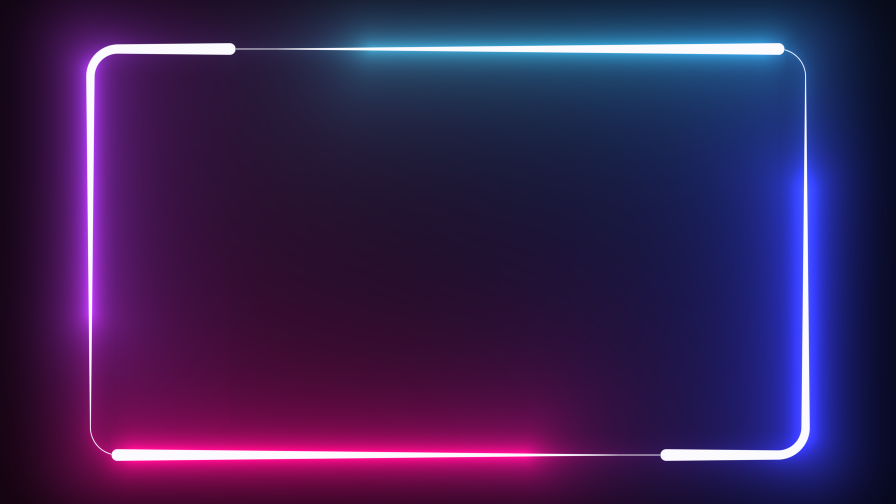
Reproduce this background procedurally as a WebGL 1 fragment shader.

```glsl
precision highp float;

uniform vec2 u_resolution;

const vec2 INNER = vec2(0.6545, 0.3478); // centres of the rounded corners
const float CORNER = 0.055;
const float STROKE = 0.0116;

float segmentDistance(vec2 p, vec2 a, vec2 b) {
  vec2 ab = b - a;
  return length(p - a - ab * clamp(dot(p - a, ab) / dot(ab, ab), 0.0, 1.0));
}

// Wide haze plus a tighter bloom around one side of the frame
float sideGlow(vec2 p, vec2 a, vec2 b) {
  float d = segmentDistance(p, a, b);
  return 0.55 * exp(-6.0 * d) + 0.45 * exp(-22.0 * d);
}

// Half width of a tapering stroke at arc length s
float taper(float s, float start, float end) {
  return STROKE * (1.0 - (s - start) / (end - start));
}

// Round head, drawn at a point and at its opposite
float headDistance(vec2 p, vec2 head) {
  return min(length(p - head), length(p + head)) - STROKE;
}

// Four tapering strokes; the frame repeats under a half turn
float strokeDistance(vec2 p) {
  bool opposite = p.x > INNER.x || (p.y < -INNER.y && p.x > -INNER.x);
  vec2 q = opposite ? -p : p;
  vec2 nearest = clamp(q, -INNER, INNER);
  vec2 offset = q - nearest;

  // Arc length: leftward on the top, then down the left side
  float s = INNER.x - q.x;
  if (q.x < -INNER.x) {
    s = 2.0 * INNER.x + CORNER * atan(-offset.x, offset.y) + INNER.y - nearest.y;
  }
  float halfLoop = 2.0 * (INNER.x + INNER.y) + 3.14159 * CORNER;
  float width = s < 1.0875 ? taper(s, 0.0, 1.08) : taper(s, 1.0875, halfLoop);
  float d = abs(length(offset) - CORNER) - max(width, 0.0009);

  float heads = min(headDistance(p, vec2(0.656, 0.4028)),
                    headDistance(p, vec2(-0.433, 0.4028)));
  return min(d, heads);
}

void main() {
  float pixel = 1.0 / u_resolution.y;
  vec2 p = (gl_FragCoord.xy - 0.5 * u_resolution) * pixel;
  vec2 side = INNER + CORNER;

  // Dark backdrop, plum to navy
  vec3 color = mix(vec3(0.12, 0.03, 0.11), vec3(0.05, 0.06, 0.17),
                   smoothstep(-0.6, 0.7, p.x + 0.3 * p.y));

  // Coloured light from each side
  vec3 light = vec3(0.10, 0.38, 0.42) * sideGlow(p, vec2(-0.15, side.y), vec2(0.62, side.y));
  light += vec3(0.62, 0.0, 0.29) * sideGlow(p, vec2(-0.62, -side.y), vec2(0.15, -side.y));
  light += vec3(0.36, 0.12, 0.54) * sideGlow(p, vec2(-side.x, -0.12), vec2(-side.x, 0.36));
  light += vec3(0.14, 0.16, 0.78) * sideGlow(p, vec2(side.x, -0.36), vec2(side.x, 0.12));
  color += light;

  // Falloff outside the frame
  float outside = length(max(abs(p) - side, 0.0));
  color *= 1.0 - 0.6 * smoothstep(0.0, 0.2, outside);

  // Close halo and white cores
  float d = strokeDistance(p);
  color += light * 0.6 * exp(-45.0 * max(d, 0.0));
  float core = 1.0 - smoothstep(-0.7 * pixel, 0.7 * pixel, d);
  color = mix(color, vec3(0.98, 0.98, 1.0), core);

  gl_FragColor = vec4(color, 1.0);
}
```
